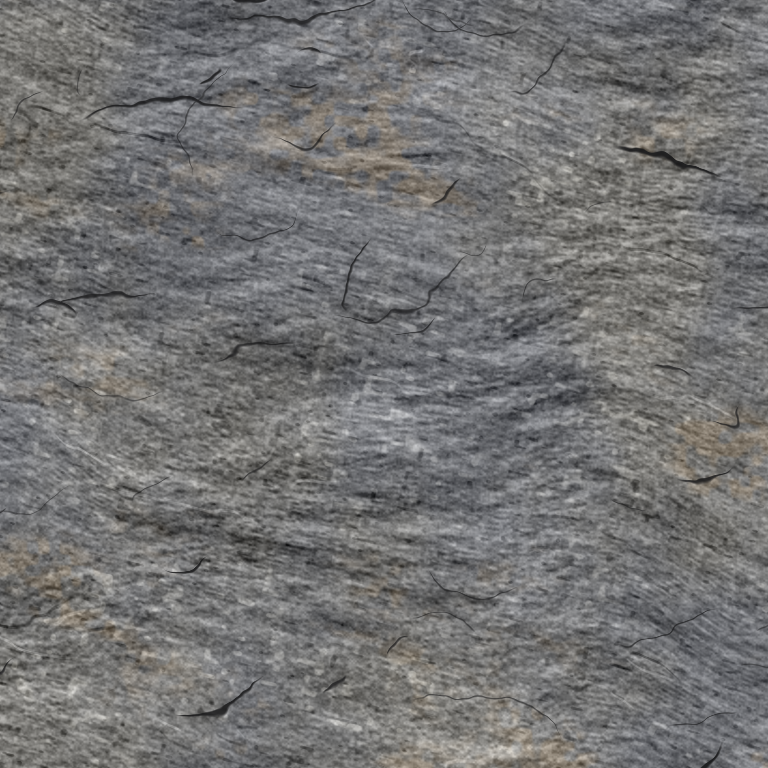
A Shadertoy shader for this texture:

```glsl
// Weathered slate face: tilted, layered noise is lit from the upper left,
// then cut by scattered tapering cracks and dusted with mineral grain,
// pale flecks and faint ochre stains.

float hash(vec2 p) {
    return fract(sin(dot(p, vec2(127.1, 311.7))) * 43758.5453);
}

float noise(vec2 p) {
    vec2 i = floor(p), f = fract(p);
    f = f * f * (3.0 - 2.0 * f);
    return mix(mix(hash(i), hash(i + vec2(1, 0)), f.x),
               mix(hash(i + vec2(0, 1)), hash(i + vec2(1, 1)), f.x), f.y);
}

float fbm(vec2 p) {
    float sum = 0.0, amp = 0.48;
    for (int i = 0; i < 5; i++) {
        sum += amp * noise(p);
        p = p * 2.03 + vec2(17.3, 9.1);
        amp *= 0.56;
    }
    return sum;
}

mat2 turn(float a) {
    return mat2(cos(a), -sin(a), sin(a), cos(a));
}

// Height of the rock: bedding that dips to the right, broken into ledges
float relief(vec2 p) {
    vec2 bend = vec2(noise(p * 5.0), noise(p * 5.0 + 31.0)) - 0.5;
    vec2 bed = turn(-0.24) * (p + 0.08 * bend);
    float layers = fbm(bed * vec2(7.0, 15.0));
    float terrace = fract(5.0 * fbm(bed * vec2(2.6, 6.0) + 40.0));
    float ledge = terrace * smoothstep(1.0, 0.93, terrace);
    float broken = smoothstep(0.45, 0.75, noise(bed * vec2(9.0, 14.0) + 70.0));
    return layers + 0.07 * ledge * broken;
}

// Darkness of the cracks: sharp upper rim, softer lower side
float cracks(vec2 p) {
    vec2 jag = 0.05 * (vec2(fbm(p * 7.0), fbm(p * 7.0 + 53.0)) - 0.5);
    jag += 0.010 * (vec2(noise(p * 45.0), noise(p * 45.0 + 19.0)) - 0.5);
    float ragged = 0.3 + 1.4 * noise(p * 38.0 + 5.0);
    float dark = 0.0;
    for (int i = 0; i < 54; i++) {
        float id = float(i);
        vec2 centre = vec2(hash(vec2(id, 1.7)), hash(vec2(id, 5.3))) * 1.1 - 0.05;
        float size = hash(vec2(id, 9.1));
        float halfLength = mix(0.018, 0.11, size * size);
        float tilt = -0.22 + 1.1 * (hash(vec2(id, 3.9)) - 0.5);
        if (hash(vec2(id, 8.3)) > 0.86) tilt -= 0.9;
        vec2 q = turn(-tilt) * (p + jag - centre);
        q.y += (hash(vec2(id, 6.1)) - 0.6) * q.x * q.x / halfLength;
        float taper = max(0.0, 1.0 - abs(q.x) / halfLength);
        float depth = hash(vec2(id, 2.4));
        float width = mix(0.0008, 0.008, depth * depth * depth) * taper * ragged;
        float gap = smoothstep(0.0014, -0.0006, q.y)
                  * smoothstep(-width - 0.0022, -0.5 * width, q.y);
        gap *= smoothstep(0.0, 0.3, taper) * mix(0.5, 1.0, depth);
        float hollow = 0.16 * taper * exp(-abs(q.y) * 110.0);
        dark = max(dark, max(gap, hollow));
    }
    return dark;
}

void mainImage(out vec4 fragColor, in vec2 fragCoord) {
    vec2 p = fragCoord / iResolution.y;
    vec2 bed = turn(-0.24) * p;

    // Cool slate shifting into warmer, grittier stone
    float grit = smoothstep(0.36, 0.66, fbm(p * vec2(3.2, 2.6) + 11.0));
    vec3 color = mix(vec3(0.43, 0.437, 0.455), vec3(0.485, 0.48, 0.465), grit);
    color += 0.20 * (fbm(bed * vec2(5.0, 9.0) + 23.0) - 0.5);

    // Ochre stains in stretched patches
    float stain = smoothstep(0.57, 0.75, fbm(bed * vec2(3.5, 8.0) + 61.0));
    stain *= smoothstep(0.3, 0.6, noise(p * 70.0 + 3.0));
    color = mix(color, vec3(0.59, 0.53, 0.45), 0.6 * stain);

    // Light from the upper left
    float light = relief(p) - relief(p + vec2(-0.0018, 0.004));
    color += 2.1 * clamp(light, -0.11, 0.08);

    // Mineral grain, pale flecks and dark pits
    float grain = noise(bed * vec2(190.0, 270.0)) - 0.5;
    float fine = noise(p * 410.0 + 7.0) - 0.5;
    color += (0.13 + 0.08 * grit) * grain + 0.10 * fine;
    float fleck = smoothstep(0.70, 0.90, noise(bed * vec2(75.0, 105.0) + 90.0));
    float dust = smoothstep(0.46, 0.66, fbm(p * 9.0 + 80.0));
    color += vec3(0.15, 0.148, 0.14) * fleck * (0.2 + 0.8 * dust);
    color -= 0.12 * smoothstep(0.78, 0.95, noise(bed * vec2(85.0, 150.0) + 35.0));

    // Cracks open onto near-black shadow
    color = mix(color, vec3(0.10, 0.10, 0.105), 0.92 * cracks(p));
    fragColor = vec4(clamp(color, 0.0, 1.0), 1.0);
}
```
